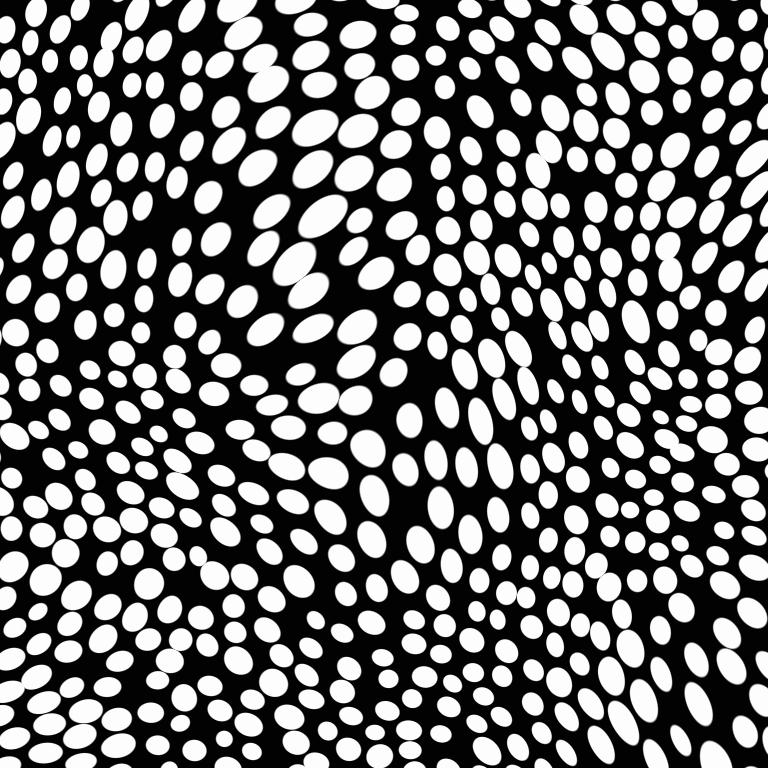
This pattern is drawn by a WebGL 1 fragment shader. Its source:

```glsl
precision highp float;
// Scattered white oval spots of varied size and tilt on a black ground.

uniform vec2 u_resolution;

const vec3 GROUND_COLOR = vec3(0.008);
const vec3 SPOT_COLOR = vec3(0.992);

const float SPOTS_ACROSS = 21.0;    // lattice steps along the canvas
const float COLUMN_PITCH = 0.866;   // column spacing of the staggered lattice
const float JITTER = 0.62;          // full range of the random offset
const float REST_DISTANCE = 1.05;   // closer neighbours push each other apart
const float REPULSION = 0.24;
const float SPOT_RADIUS = 0.334;    // mean radius in lattice steps
const float RADIUS_SPREAD = 0.34;
const float ROOM_GAIN = 0.6;        // growth of spots that have free room
const float TYPICAL_ROOM = 0.64;
const float MIN_ASPECT = 1.06;
const float MAX_ASPECT = 1.38;
const float TILT_SWING = 1.7;       // slow drift of the long axis, radians
const float TILT_JITTER = 0.6;
const float FIELD_SCALE = 3.0;      // cells of the slow fields per canvas
const float WARP = 2.8;             // bending of the rows, lattice steps
const float EDGE_WIDTH = 0.0023;    // soft edge, canvas units

vec2 hash2(vec2 p) {
    vec3 q = fract(p.xyx * vec3(0.1031, 0.1030, 0.0973));
    q += dot(q, q.yzx + 33.33);
    return fract((q.xx + q.yz) * q.zy);
}

// Two independent smooth noise fields in 0..1.
vec2 noise2(vec2 p) {
    vec2 i = floor(p);
    vec2 f = fract(p);
    f = f * f * (3.0 - 2.0 * f);
    vec2 low = mix(hash2(i), hash2(i + vec2(1.0, 0.0)), f.x);
    vec2 high = mix(hash2(i + vec2(0.0, 1.0)), hash2(i + vec2(1.0)), f.x);
    return mix(low, high, f.y);
}

float columnShift(float column) {
    return 0.5 * mod(column, 2.0);
}

// Jittered point of a staggered lattice cell.
vec2 seedPoint(vec2 cell) {
    vec2 base = vec2((cell.x + 0.5) * COLUMN_PITCH,
                     cell.y + 0.5 + columnShift(cell.x));
    return base + JITTER * (hash2(cell + 71.0) - 0.5);
}

// Spot centre after one repulsion step (xy) and nearest seed distance (z).
vec3 relaxedPoint(vec2 cell) {
    vec2 seed = seedPoint(cell);
    vec2 push = vec2(0.0);
    float room = 2.0;
    for (int j = -1; j <= 1; j++) {
        for (int i = -1; i <= 1; i++) {
            if (i == 0 && j == 0) continue;
            vec2 away = seed - seedPoint(cell + vec2(float(i), float(j)));
            float gap = max(length(away), 0.001);
            push += away / gap * max(REST_DISTANCE - gap, 0.0);
            room = min(room, gap);
        }
    }
    return vec3(seed + REPULSION * push, room);
}

// Approximate signed distance to an axis-aligned ellipse.
float ellipseDistance(vec2 p, vec2 radii) {
    float k = max(length(p / radii), 0.001);
    float slope = max(length(p / (radii * radii)), 0.001);
    return k * (k - 1.0) / slope;
}

float spotDistance(vec2 p, vec2 cell, float fieldTilt) {
    vec3 spot = relaxedPoint(cell);
    vec2 shape = hash2(cell + 213.0);
    vec2 pose = hash2(cell + 407.0);

    float radius = SPOT_RADIUS * (1.0 + RADIUS_SPREAD * (shape.x - 0.5))
                 * (1.0 + ROOM_GAIN * (spot.z - TYPICAL_ROOM));
    float stretch = sqrt(mix(MIN_ASPECT, MAX_ASPECT, shape.y));
    float tilt = fieldTilt + TILT_JITTER * (pose.x - 0.5);

    float c = cos(tilt);
    float s = sin(tilt);
    vec2 local = mat2(c, -s, s, c) * (p - spot.xy);
    return ellipseDistance(local, radius * vec2(1.0 / stretch, stretch));
}

void main() {
    float side = min(u_resolution.x, u_resolution.y);
    vec2 uv = gl_FragCoord.xy / side;

    // Slow fields bend the rows and turn the long axes.
    vec2 bend = noise2(uv * FIELD_SCALE + 5.3) - 0.5;
    float fieldTilt = TILT_SWING * (noise2(uv * FIELD_SCALE + 40.7).x - 0.5);
    vec2 p = uv * SPOTS_ACROSS + WARP * bend + 10.0;

    // Nearest spot among the surrounding cells.
    float nearest = 10.0;
    for (int i = -1; i <= 1; i++) {
        float column = floor(p.x / COLUMN_PITCH) + float(i);
        float row = floor(p.y - columnShift(column));
        for (int j = -1; j <= 1; j++) {
            vec2 cell = vec2(column, row + float(j));
            nearest = min(nearest, spotDistance(p, cell, fieldTilt));
        }
    }

    float halfEdge = 0.5 * max(EDGE_WIDTH, 1.0 / side) * SPOTS_ACROSS;
    float cover = 1.0 - smoothstep(-halfEdge, halfEdge, nearest);
    gl_FragColor = vec4(mix(GROUND_COLOR, SPOT_COLOR, cover), 1.0);
}
```
